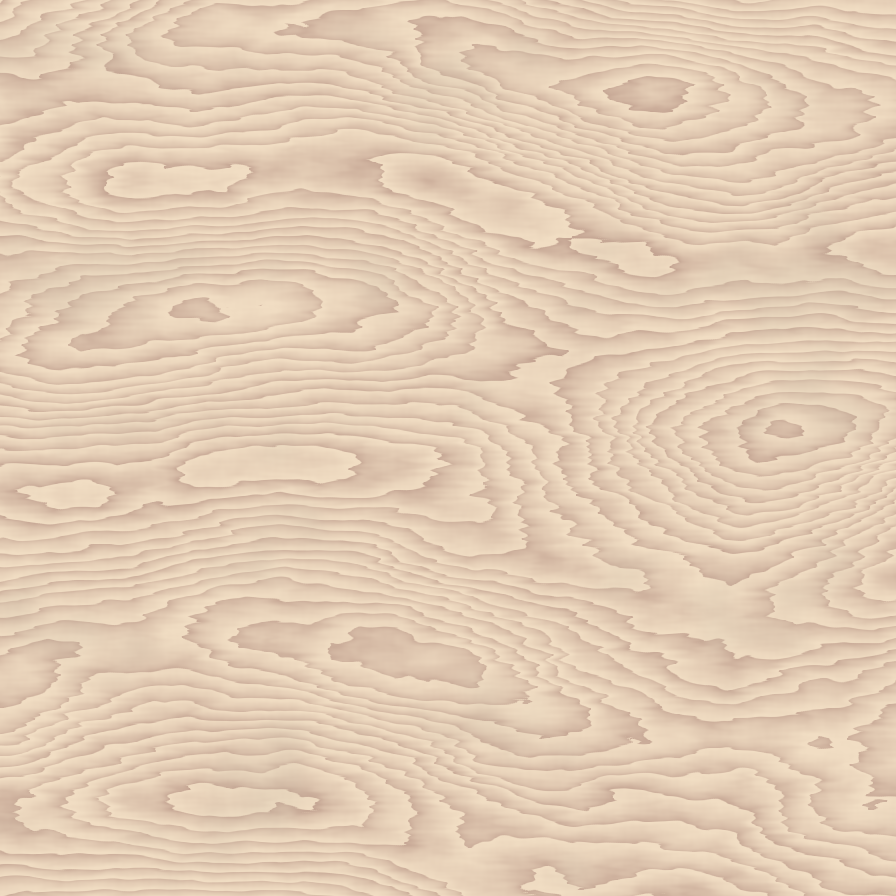
Write a Shadertoy shader that draws this texture.

```glsl
const vec3 EARLY_WOOD = vec3(0.945, 0.868, 0.765);
const vec3 LATE_WOOD = vec3(0.785, 0.665, 0.592);
const vec3 STAIN = vec3(0.80, 0.745, 0.66);

const vec2 FIGURE_SCALE = vec2(1.75, 4.3);  // broad eyes and arches
const float FIGURE_RINGS = 11.0;
const float ROW_RINGS = 3.3;                // alternating ridges and valleys
const float ROW_FREQUENCY = 18.0;
const float TOOTH_LENGTH = 0.014;
const float TOOTH_FREQUENCY = 165.0;
const float EDGE_SOFTNESS = 1.3;
const float MOTTLE = 0.10;
const float FIBRE = 0.06;

float hash(vec2 p) {
    vec3 q = fract(p.xyx * 0.1031);
    q += dot(q, q.yzx + 33.33);
    return fract((q.x + q.y) * q.z);
}

vec2 gradientAt(vec2 cell) {
    float angle = 6.28318 * hash(cell + 17.0);
    return vec2(cos(angle), sin(angle));
}

// Gradient noise, roughly -0.7 to 0.7
float noise(vec2 p) {
    vec2 i = floor(p), f = p - i;
    vec2 u = f * f * f * (f * (f * 6.0 - 15.0) + 10.0);
    vec2 e = vec2(1.0, 0.0);
    float a = dot(gradientAt(i), f);
    float b = dot(gradientAt(i + e.xy), f - e.xy);
    float c = dot(gradientAt(i + e.yx), f - e.yx);
    float d = dot(gradientAt(i + e.xx), f - e.xx);
    return mix(mix(a, b, u.x), mix(c, d, u.x), u.y);
}

// Height of the cut through the growth rings, one unit per ring
float ringHeight(vec2 p) {
    // Fibres pull steep edges into horizontal teeth
    p.x += TOOTH_LENGTH * noise(vec2(p.x * 14.0, p.y * TOOTH_FREQUENCY));
    p.x += 0.5 * TOOTH_LENGTH * noise(vec2(p.x * 30.0, p.y * TOOTH_FREQUENCY * 0.45) + 40.0);

    float bend = 1.6 * noise(p * vec2(1.5, 1.2) + 61.0);
    float h = FIGURE_RINGS * noise(p * FIGURE_SCALE + 5.3);
    h += ROW_RINGS * sin(ROW_FREQUENCY * p.y + 2.0 * bend + 0.8);
    h += 2.3 * noise(p * vec2(4.2, 8.5) + 23.7);
    h += 0.8 * noise(p * vec2(10.0, 19.0) + 71.1);
    h += 0.35 * noise(p * vec2(26.0, 38.0) + 97.9);
    h += 0.12 * noise(p * vec2(48.0, 130.0) + 11.4);
    return h + 40.0;
}

// Slow darkening through each ring, then an abrupt return to pale wood
float ringTone(float h) {
    float width = clamp(fwidth(h) * EDGE_SOFTNESS, 0.005, 0.6);
    float s = fract(h);
    float tone = 0.70 * pow(s, 1.25) + 0.30 * pow(s, 8.0);
    float strength = 0.88 + 0.24 * hash(vec2(floor(h), 3.0));
    return tone * strength * (1.0 - smoothstep(1.0 - width, 1.0, s));
}

void mainImage(out vec4 fragColor, in vec2 fragCoord) {
    vec2 p = fragCoord / iResolution.y;
    float tone = ringTone(ringHeight(p));

    // Cloudy shading and fine fibres
    float cloud = noise(p * vec2(7.0, 9.0) + 31.0) + 0.6 * noise(p * vec2(22.0, 26.0) + 53.0);
    float fibre = noise(p * vec2(28.0, 240.0)) + 0.6 * noise(p * vec2(170.0, 60.0) + 83.0);
    tone += 0.03 + MOTTLE * cloud + FIBRE * fibre;

    vec3 color = mix(EARLY_WOOD, LATE_WOOD, clamp(tone, 0.0, 1.1));

    // Faint grey stains
    float stain = smoothstep(0.1, 0.6, noise(p * vec2(5.0, 8.0) + 113.0)
        + 0.5 * noise(p * vec2(18.0, 20.0) + 131.0));
    color = mix(color, STAIN, 0.22 * stain);

    fragColor = vec4(color, 1.0);
}
```
